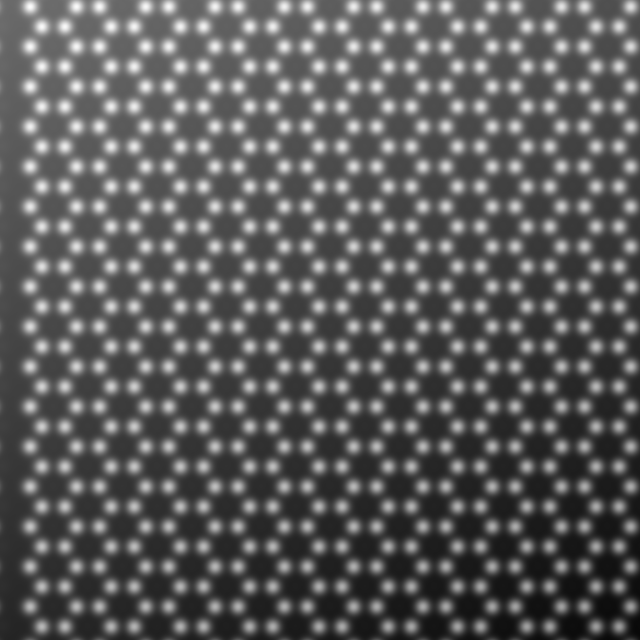
Give the GLSL for this pattern, as a WebGL 2 fragment shader.

```glsl
#version 300 es
precision highp float;
// Soft glowing dots in a honeycomb lattice over a diagonal grey gradient.

uniform vec2 u_resolution;
out vec4 outColor;

// Lattice: rows of evenly spaced sites, every third one a hexagon centre
const float ROWS = 32.0;
const float SITES_PER_ROW = 27.0;
const float ROW_STEP = 1.0 / ROWS;
const float SITE_STEP = ROW_STEP * 1.1547;   // 2 / sqrt(3): equilateral spacing
const vec2 FIRST_SITE = vec2(0.0474, 0.0105); // from the upper left

// Light
const float DOT_SIGMA = 0.23 * SITE_STEP;
const float DOT_GAIN = 0.58;
const float CENTRE_GAIN = 0.018;
const float BASE_GREY = 0.142;
const float RISE_TO_TOP = 0.275;
const float FALL_TO_RIGHT = 0.125;

float gaussian(vec2 d, float sigma) {
    return exp(-0.5 * dot(d, d) / (sigma * sigma));
}

// Summed glow of the nearby sites; p runs right and down in 0..1
float honeycombGlow(vec2 p) {
    float nearestRow = round((p.y - FIRST_SITE.y) / ROW_STEP);
    float glow = 0.0;
    for (int j = -1; j <= 1; j++) {
        float row = nearestRow + float(j);
        float odd = mod(row, 2.0);
        float rowStart = FIRST_SITE.x + 0.5 * odd * SITE_STEP;
        float rowY = FIRST_SITE.y + row * ROW_STEP;
        float nearestSite = round((p.x - rowStart) / SITE_STEP);
        for (int i = -1; i <= 1; i++) {
            // Each row wraps round the canvas, leaving a seam at the left
            float site = mod(nearestSite + float(i), SITES_PER_ROW);
            vec2 d = p - vec2(rowStart + site * SITE_STEP, rowY);
            d.x -= round(d.x);
            bool isCentre = abs(mod(site, 3.0) - 1.0 - odd) < 0.5;
            glow += (isCentre ? CENTRE_GAIN : DOT_GAIN) * gaussian(d, DOT_SIGMA);
        }
    }
    return glow;
}

void main() {
    vec2 uv = gl_FragCoord.xy / u_resolution;
    float background = BASE_GREY + RISE_TO_TOP * uv.y - FALL_TO_RIGHT * uv.x;
    float grey = background + honeycombGlow(vec2(uv.x, 1.0 - uv.y));
    outColor = vec4(vec3(clamp(grey, 0.0, 1.0)), 1.0);
}
```
